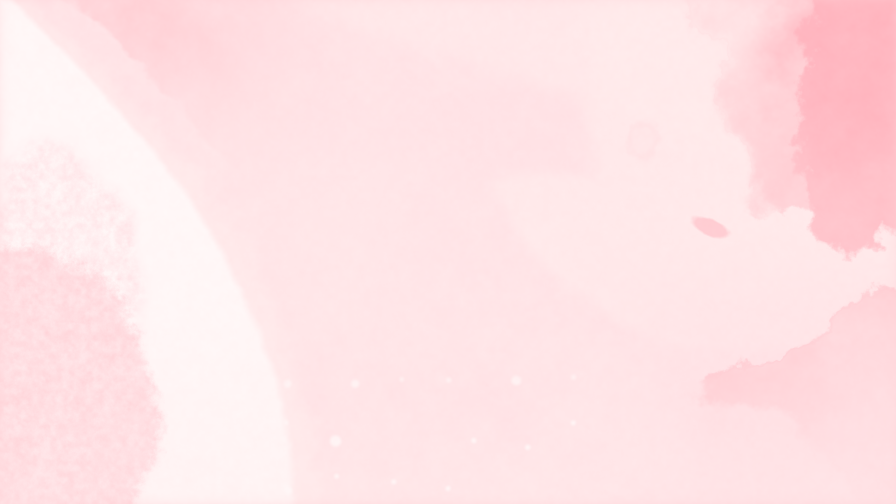
A WebGL 2 fragment shader for this background:

```glsl
#version 300 es
precision highp float;
// Pale pink watercolor washes with a white sweep, torn rose blooms and tiny specks.
uniform vec2 u_resolution;
out vec4 outColor;

float hash(vec2 p) {
  vec3 q = fract(p.xyx * vec3(0.1031, 0.103, 0.0973));
  q += dot(q, q.yzx + 33.33);
  return fract((q.x + q.y) * q.z);
}

float noise(vec2 p) {
  vec2 i = floor(p), f = fract(p);
  f = f * f * (3.0 - 2.0 * f);
  return mix(mix(hash(i), hash(i + vec2(1, 0)), f.x),
             mix(hash(i + vec2(0, 1)), hash(i + vec2(1, 1)), f.x), f.y);
}

// Fractal noise centred on zero
float fbm(vec2 p) {
  float sum = 0.0, amp = 0.5;
  for (int i = 0; i < 5; i++) {
    sum += amp * (noise(p) - 0.5);
    p = mat2(1.6, 1.2, -1.2, 1.6) * p + 7.3;
    amp *= 0.55;
  }
  return sum;
}

float cover(float d, float softness) {
  return smoothstep(-softness, softness, d);
}

// Thin pigment line along the border of a wash
float rim(float d) {
  return exp(-pow(d / 0.005, 2.0));
}

float ellipse(vec2 p, vec2 radius) {
  return (1.0 - length(p / radius)) * min(radius.x, radius.y);
}

void main() {
  vec2 uv = gl_FragCoord.xy / u_resolution;
  vec2 p = vec2(uv.x * 16.0 / 9.0, uv.y);
  float wobble = fbm(p * 9.0);
  float ragged = fbm(p * 24.0 + 5.0);
  float cloud = fbm(p * 4.0 + 20.0);
  float grain = fbm(p * 85.0);

  vec3 blush = vec3(1.0, 0.886, 0.899);
  vec3 pale = vec3(1.0, 0.921, 0.922);
  vec3 white = vec3(1.0, 0.971, 0.97);
  vec3 rose = vec3(1.0, 0.815, 0.835);
  vec3 deep = vec3(1.0, 0.7, 0.74);

  // Broad paper tones
  vec3 color = mix(blush, pale, clamp(0.2 + 0.8 * cloud + 0.6 * ragged, 0.0, 0.6));
  vec2 toGlow = p - vec2(0.68, 0.5);
  color = mix(color, pale, 0.45 * exp(-dot(toGlow, toGlow) * 12.0));
  color = mix(color, pale, 0.45 * cover(0.12 - p.y + 0.1 * cloud, 0.1));
  float topBand = p.y - 1.0 + 0.36 * (p.x - 0.58) + 0.05 * cloud;
  color = mix(color, pale, 0.6 * cover(topBand, 0.035) * cover(p.x - 0.57, 0.08));

  // Large pale pool with a notch in its upper left
  float pool = ellipse(p - vec2(1.5, 0.75), vec2(0.54, 0.45)) + 0.03 * wobble;
  float notch = max(p.x - 1.17, 0.655 - p.y) + 0.06 * wobble;
  color = mix(color, pale, 0.75 * cover(pool, 0.016) * cover(notch, 0.025));
  color = mix(color, blush, 0.55 * cover(0.45 - p.y, 0.12) * cover(p.x - 1.25, 0.2));

  // White sweep down the left side
  float sweep = 0.58 - 0.56 * p.y * p.y - p.x + 0.02 * wobble;
  color = mix(color, pale, 0.75 * cover(sweep + 0.05 + 0.06 * ragged, 0.03));
  vec3 sweepColor = mix(white, pale, 0.25 * cover(0.25 - p.y, 0.25) + 0.3 * max(ragged, 0.0));
  color = mix(color, sweepColor, 0.95 * cover(sweep + 0.01 * ragged, 0.012));

  // Rose stain beside the top of the sweep
  float stain = p.x - 0.15 - 0.95 * (1.0 - p.y) + 0.06 * wobble + 0.03 * ragged;
  vec2 toStain = (p - vec2(0.24, 0.96)) * vec2(3.6, 4.5);
  float stainFade = 0.85 * exp(-dot(toStain, toStain)) * (0.85 + wobble + 0.6 * ragged);
  color = mix(color, rose, cover(stain, 0.009) * clamp(stainFade, 0.0, 1.0));

  // Grainy blooms at the lower left
  float halo = ellipse(p - vec2(0.1, 0.4), vec2(0.18, 0.31)) + 0.08 * wobble;
  float speckled = 0.4 + 1.3 * grain + 0.5 * ragged;
  color = mix(color, blush, clamp(speckled, 0.0, 1.0) * cover(halo, 0.026));
  float bloom = ellipse(p - vec2(0.03, 0.16), vec2(0.275, 0.35)) + 0.06 * wobble + 0.025 * grain;
  color = mix(color, mix(blush, rose, 0.32 + 1.3 * grain + 0.4 * ragged), 0.88 * cover(bloom, 0.015));

  // Layered wash in the upper right corner
  float left = p.x - 1.35 - 0.38 * (1.0 - p.y) + 0.14 * wobble + 0.09 * ragged;
  float bottom = p.y - 0.575 + 0.06 * ragged;
  float wash = cover(left, 0.035) * cover(bottom, 0.006);
  float strength = 0.4 + 0.4 * smoothstep(1.35, 1.6, p.x) + 0.7 * cloud + 0.6 * wobble + 0.3 * ragged;
  color = mix(color, rose, wash * clamp(strength, 0.1, 1.0));
  color = mix(color, rose, 0.15 * rim(left) * cover(bottom, 0.006));
  float veil = cover(p.x - 1.53 + 0.15 * wobble, 0.07) * cover(p.y - 0.88 + 0.2 * wobble, 0.09);
  color = mix(color, mix(deep, rose, 0.25), 0.7 * veil);
  float core = min(p.x - 1.6, p.y - 0.49 - 0.6 * abs(p.x - 1.68)) + 0.07 * wobble + 0.08 * ragged;
  float thin = 0.15 + 0.35 * cover(0.68 - p.y + 0.2 * wobble, 0.12) + 0.5 * cloud + 0.3 * ragged;
  color = mix(color, mix(deep, rose, clamp(thin, 0.0, 0.7)), 0.93 * cover(core, 0.01));
  float stray = ellipse(p - vec2(1.28, 0.725), vec2(0.028, 0.036)) + 0.03 * ragged;
  color = mix(color, rose, 0.15 * rim(stray) + 0.08 * cover(stray, 0.006));

  // Torn wash on the lower right, fading downward
  float ridge = min(0.25 + 0.36 * (p.x - 1.42) + 0.05 * smoothstep(1.62, 1.67, p.x), 0.41);
  float torn = ridge - p.y + 0.05 * wobble + 0.07 * ragged;
  float hem = p.y - 0.2 + 1.2 * max(p.x - 1.54, 0.0) + 0.07 * ragged;
  float tornFade = exp(-max(torn, 0.0) * 4.5) * cover(p.x - 1.39 + 0.12 * ragged, 0.03);
  tornFade *= 0.2 + 0.8 * cover(hem, 0.015);
  color = mix(color, rose, clamp(0.75 + wobble + 0.5 * ragged, 0.0, 1.0) * tornFade * cover(torn, 0.006));
  color = mix(color, deep, 0.22 * tornFade * rim(torn));

  // Single tilted drop
  vec2 q = mat2(0.91, 0.41, -0.41, 0.91) * (p - vec2(1.408, 0.549));
  float drop = ellipse(q, vec2(0.038, 0.016)) + 0.01 * ragged;
  color = mix(color, mix(rose, deep, 0.2), 0.9 * cover(drop, 0.003));

  // Scattered light specks
  vec2 cell = floor(p * 11.0);
  vec2 jitter = vec2(hash(cell + 3.0), hash(cell + 9.0)) * 0.6 + 0.2;
  float speck = 0.004 + 0.008 * pow(hash(cell + 17.0), 3.0) - length(p - (cell + jitter) / 11.0);
  float zone = cover(0.26 - p.y, 0.04) * cover(p.x - 0.56, 0.02) * cover(1.17 - p.x, 0.03);
  color = mix(color, white, 0.8 * zone * cover(speck, 0.005) * step(0.4, hash(cell + 31.0)));

  // Faint pink border and paper grain
  vec2 inset = min(p, vec2(16.0 / 9.0, 1.0) - p);
  color = mix(color, rose, 0.25 * exp(-min(inset.x, inset.y) * 110.0));
  color.gb += 0.014 * grain;
  outColor = vec4(clamp(color, 0.0, 1.0), 1.0);
}
```
